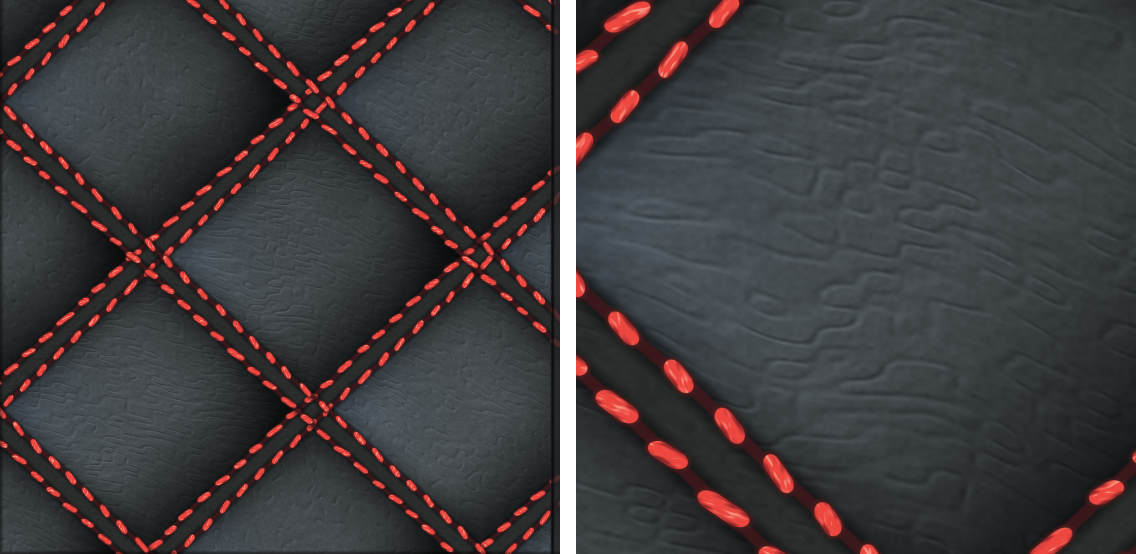
Left, the full canvas; right, a detail of the centre.
Write a WebGL 1 fragment shader that draws this pattern.

```glsl
precision highp float;
// Quilted black leather: puffed diamonds bounded by double rows of red stitching.

uniform vec2 u_resolution;

const vec2 CROSSING = vec2(0.560, 0.807);       // one seam crossing
const vec2 HALF_DIAMOND = vec2(0.2956, 0.2750); // half width and half height
const float SIDE = 0.403;                       // side length of a diamond
const float ROW_OFFSET = 0.0188;                // seam centre to stitch row
const float STITCH_PITCH = 0.0425;
const float THREAD_RADIUS = 0.0052;

float hash(vec2 p) {
  return fract(sin(dot(p, vec2(127.1, 311.7))) * 43758.5453);
}

float noise(vec2 p) {
  vec2 i = floor(p);
  vec2 f = fract(p);
  f = f * f * (3.0 - 2.0 * f);
  return mix(mix(hash(i), hash(i + vec2(1.0, 0.0)), f.x),
             mix(hash(i + vec2(0.0, 1.0)), hash(i + vec2(1.0, 1.0)), f.x), f.y);
}

float fbm(vec2 p) {
  float sum = 0.0;
  float gain = 0.5;
  for (int i = 0; i < 4; i++) {
    sum += gain * noise(p);
    p = mat2(1.6, 1.2, -1.2, 1.6) * p + 7.3;
    gain *= 0.5;
  }
  return sum;
}

vec2 rotate(vec2 p, float angle) {
  float c = cos(angle);
  float s = sin(angle);
  return vec2(c * p.x - s * p.y, s * p.x + c * p.y);
}

// Height of the hide: stretched creases over a fine pebble.
float hideHeight(vec2 p, float angle) {
  vec2 q = rotate(p, angle) + 0.03 * vec2(noise(p * 9.0), noise(p * 9.0 + 40.0));
  float crease = abs(noise(q * vec2(42.0, 105.0)) - 0.5);
  return 0.7 * smoothstep(0.0, 0.22, crease) + 1.1 * fbm(q * vec2(75.0, 125.0));
}

// Leather in one diamond; f runs from -0.5 to 0.5 along its sides.
vec3 leather(vec2 p, vec2 f, vec2 cell) {
  float inset = (0.5 - max(abs(f.x), abs(f.y))) * SIDE - ROW_OFFSET;
  float panel = smoothstep(-0.004, 0.012, inset);

  float puff = 1.08 - 0.56 * smoothstep(0.02, 0.46, f.x)
                    - 0.30 * smoothstep(0.08, 0.48, f.y)
                    - 0.16 * smoothstep(0.2, 0.48, -f.x);
  puff *= mix(0.72, 1.0, smoothstep(0.0, 0.05, inset));
  puff *= 0.95 + 0.12 * hash(cell) + 0.22 * (fbm(p * 7.0) - 0.47);
  float leftTip = smoothstep(0.62, 0.05, length(f + 0.47));

  float angle = 0.6 + 0.9 * (hash(cell + 3.7) - 0.5);
  float relief = hideHeight(p, angle) - hideHeight(p + vec2(-0.0018, 0.0022), angle);
  float speckle = noise(p * 330.0) - 0.5;

  vec3 tone = vec3(0.240, 0.260, 0.270) * puff;
  tone += vec3(0.035, 0.050, 0.070) * leftTip;
  tone = mix(vec3(0.165, 0.172, 0.170), tone, panel);
  return tone * (1.0 + 0.28 * relief * mix(0.6, 1.0, panel) + 0.09 * speckle);
}

// Lays the two stitch rows of the seams at whole values of across.
vec3 sewSeam(vec3 base, float along, float across, float seed, float pixel) {
  float seam = floor(across + 0.5);
  float d = (across - seam) * SIDE;
  float row = seam * 2.0 + step(0.0, d) + seed;
  float wobble = 0.0035 * (noise(vec2(along * 7.0, row * 5.3)) - 0.5);
  float offset = abs(d) - ROW_OFFSET + wobble;

  float t = along * SIDE / STITCH_PITCH + hash(vec2(row, 2.3));
  t += 0.3 * (noise(vec2(t * 0.7, row)) - 0.5);
  vec2 id = vec2(floor(t), row);
  float x = (fract(t) - 0.5) * STITCH_PITCH;
  float reach = STITCH_PITCH * (0.23 + 0.07 * hash(id));
  float y = offset + x * (0.10 + 0.12 * hash(id + 8.1));

  // Pinched shadow and the dark thread dipping between stitches
  float shadow = 1.0 - smoothstep(0.003, 0.013, abs(offset));
  base *= 1.0 - 0.45 * shadow;
  float dip = 1.0 - smoothstep(0.0030 - pixel, 0.0042 + pixel, abs(offset));
  base = mix(base, vec3(0.25, 0.09, 0.11), 0.85 * dip);

  // Raised stitch: a tapered capsule of twisted strands
  float radius = THREAD_RADIUS * (0.88 + 0.25 * hash(id + 4.4));
  float body = length(vec2(max(abs(x) - reach + radius, 0.0) * 0.75, y)) - radius;
  float halo = 1.0 - smoothstep(0.0, 0.0028, body);
  base = mix(base, vec3(0.30, 0.11, 0.11), 0.75 * halo);
  float strand = noise(vec2((x + y * 1.4) * 260.0, y * 480.0) + id * 17.0);
  float roundness = 1.0 - smoothstep(0.2, 1.0, abs(y) / radius);
  vec3 thread = mix(vec3(0.56, 0.15, 0.16), vec3(0.93, 0.28, 0.25),
                    smoothstep(0.1, 0.65, 0.55 * roundness + 0.5 * strand));
  thread = mix(thread, vec3(0.96, 0.58, 0.50), smoothstep(0.58, 0.9, strand) * roundness);
  return mix(base, thread, 1.0 - smoothstep(-pixel, pixel, body));
}

void main() {
  vec2 p = gl_FragCoord.xy / u_resolution.x;
  float pixel = 0.7 / u_resolution.x;

  // Diamond coordinates: seams lie at whole numbers
  vec2 d = (p - CROSSING) / HALF_DIAMOND;
  vec2 c = 0.5 * vec2(d.x - d.y, d.x + d.y);
  c += 0.012 * (vec2(noise(p * 3.0), noise(p * 3.0 + 20.0)) - 0.5);

  vec3 color = leather(p, fract(c) - 0.5, floor(c));
  color = sewSeam(color, c.y, c.x, 31.0, pixel);
  color = sewSeam(color, c.x, c.y, 67.0, pixel);

  // Rolled hem along the right side and dark outer edges
  float hem = smoothstep(0.980, 0.986, p.x);
  color = mix(color, vec3(0.14, 0.14, 0.15), 0.8 * hem);
  color *= 1.0 - 0.6 * (1.0 - smoothstep(0.001, 0.004, abs(p.x - 0.987)));
  color *= mix(0.55, 1.0, smoothstep(0.0, 0.008, min(p.x, p.y)));
  gl_FragColor = vec4(color, 1.0);
}
```
